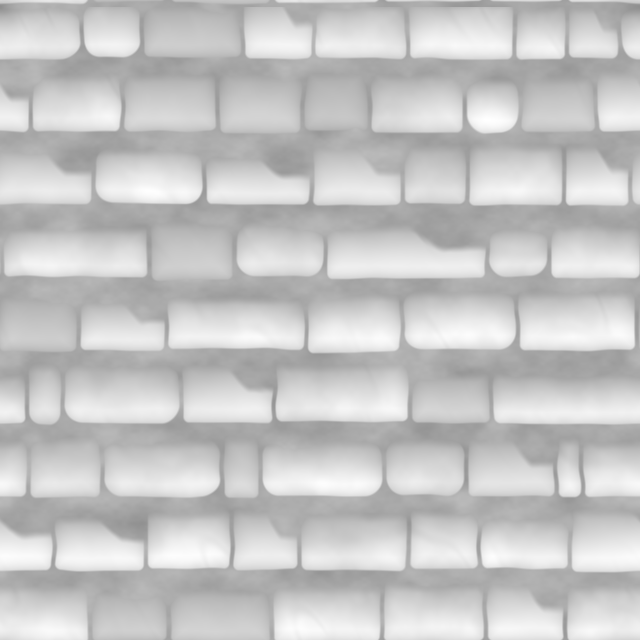
A Shadertoy shader for this texture map:

```glsl
// Height map of a rough stone wall: nine courses of uneven blocks over cloudy mortar.
// Each course is cut by jittered joints; each block is a rounded box with a swelling
// vertical profile, and some blocks are dim, rounder or notched at the upper right.

const int   COURSES = 9;
const float COURSE_PITCH = 0.1141;   // the top course is cropped by the wrap
const float WALL_SHIFT = 0.0104;
const float JOINT_JITTER = 0.75;     // share of a block width
const float JOINT_GAP = 0.0012;
const float EDGE_SOFT = 0.0042;
const float MORTAR_LEVEL = 0.655;
const float BLOCK_TOP_LEVEL = 0.675;
const float BLOCK_COUNT[COURSES] = float[COURSES](6., 7., 8., 6., 6., 6., 7., 8., 8.);
const float JOINT_PHASE[COURSES] = float[COURSES](
    .113, .073, .073, .147, .143, .061, .038, .068, .138);

float hash(vec2 p) {
    vec3 q = fract(vec3(p.xyx) * 0.1031);
    q += dot(q, q.yzx + 33.33);
    return fract((q.x + q.y) * q.z);
}

// Value noise that wraps after `period` cells.
float noise(vec2 p, vec2 period) {
    vec2 i = floor(p), f = fract(p);
    f = f * f * (3.0 - 2.0 * f);
    vec2 a = mod(i, period), b = mod(i + 1.0, period);
    return mix(mix(hash(a), hash(vec2(b.x, a.y)), f.x),
               mix(hash(vec2(a.x, b.y)), hash(b), f.x), f.y);
}

float fbm(vec2 uv, vec2 cells) {
    float sum = 0.0, weight = 0.5;
    for (int i = 0; i < 4; i++) {
        sum += weight * noise(uv * cells, cells);
        cells *= 2.0;
        weight *= 0.5;
    }
    return sum / 0.9375;
}

float roundedBox(vec2 p, vec2 halfSize, float radius) {
    vec2 q = abs(p) - halfSize + radius;
    return length(max(q, 0.0)) + min(max(q.x, q.y), 0.0) - radius;
}

float joint(int course, float index) {
    float count = BLOCK_COUNT[course];
    float offset = hash(vec2(mod(index, count) + 3.0, float(course) * 7.0 + 11.0)) - 0.5;
    return JOINT_PHASE[course] + (index + JOINT_JITTER * offset) / count;
}

// Height of one block; p is measured from the middle of its course line.
float blockHeight(vec2 p, float halfWidth, vec2 id, float mortar, float grain, float pixel) {
    float kind = hash(id + 17.0);
    float foot = 0.007 * hash(id + 29.0);
    float crown = mix(0.088, 0.108, hash(id + 41.0));
    float boulder = step(0.28, kind) * step(kind, 0.5);
    float notched = step(0.74, kind);
    float dim = step(kind, 0.2);

    // Outline
    float halfHeight = 0.5 * (crown - foot);
    float radius = min(mix(0.011, 0.03, boulder), halfWidth * 0.7);
    float d = roundedBox(p - vec2(0.0, foot + halfHeight),
                         vec2(halfWidth - JOINT_GAP, halfHeight), radius);
    float mask = smoothstep(0.0, -max(EDGE_SOFT, 1.5 * pixel), d);

    // Vertical swell: quick rise from the foot, long fade to the crown
    float v = clamp((p.y - foot) / (crown - foot), 0.0, 1.0);
    float swell = 1.0 - pow(max(v - 0.24, 0.0) / 0.76, 1.05);
    swell -= 0.22 * pow(max(1.0 - v / 0.24, 0.0), 2.0);
    float peak = mix(0.91, 0.985, hash(id + 53.0)) - 0.12 * dim;
    float body = mix(BLOCK_TOP_LEVEL, peak, swell);
    body += (grain - 0.5) * mix(0.15, 0.05, max(notched, dim));
    body -= 0.10 * exp(min(d, 0.0) * 95.0);

    // Upper wear
    float side = p.x / halfWidth;
    float ledge = mix(1.1, 0.58, notched * smoothstep(-0.25, 0.5, side));
    ledge += (grain - 0.5) * 0.12;
    mask *= 1.0 - smoothstep(ledge - 0.13, ledge + 0.03, v);
    mask *= 1.0 - 0.8 * smoothstep(0.78, 1.0, v);
    return mix(mortar, body, mask);
}

void mainImage(out vec4 fragColor, in vec2 fragCoord) {
    float pixel = 1.0 / iResolution.y;
    vec2 uv = fract(fragCoord * pixel + vec2(0.0, WALL_SHIFT));

    // Cloudy mortar, in flattened clumps
    float clouds = fbm(uv, vec2(18.0, 26.0));
    float mortar = MORTAR_LEVEL + 0.19 * (clouds - 0.5);

    // Soft dents and slanted creases on the block faces
    float dents = fbm(uv, vec2(13.0, 12.0));
    float slant = noise(vec2(uv.x * 22.0 + uv.y * 11.0, uv.y * 9.0), vec2(22.0, 9.0));
    float crease = 1.0 - smoothstep(0.0, 0.16, abs(slant - 0.5));
    float grain = dents - 0.16 * crease * smoothstep(0.4, 0.7, dents);

    // Slightly uneven outlines
    vec2 warp = vec2(noise(uv * 32.0, vec2(32.0)), noise(uv * 24.0 + 5.0, vec2(24.0))) - 0.5;
    int course = min(int(uv.y / COURSE_PITCH), COURSES - 1);
    float y = uv.y - float(course) * COURSE_PITCH + 0.004 * warp.y;
    float x = uv.x + 0.004 * warp.x;

    // Highest of the nearby blocks
    float count = BLOCK_COUNT[course];
    float nearest = floor((x - JOINT_PHASE[course]) * count);
    float height = mortar;
    for (int i = -1; i <= 1; i++) {
        float index = nearest + float(i);
        float left = joint(course, index), right = joint(course, index + 1.0);
        vec2 id = vec2(mod(index, count), float(course) * 5.0);
        vec2 p = vec2(x - 0.5 * (left + right), y);
        height = max(height, blockHeight(p, 0.5 * (right - left), id, mortar, grain, pixel));
    }
    fragColor = vec4(vec3(clamp(height, 0.0, 1.0)), 1.0);
}
```
